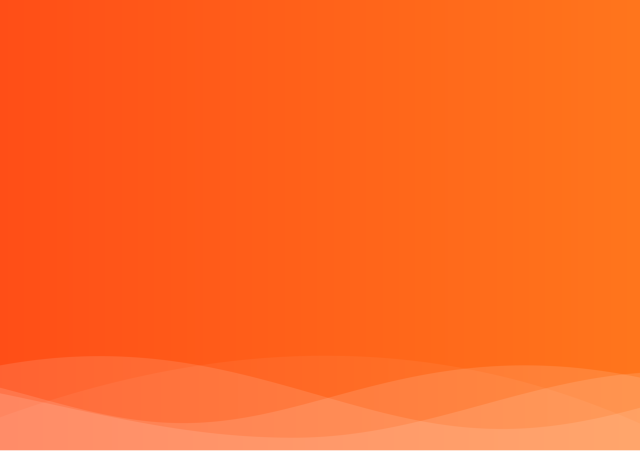
Write a WebGL 1 fragment shader that draws this background.

```glsl
precision highp float;
// Orange gradient with four translucent white waves overlapping along the bottom.

uniform vec2 u_resolution;

// Height of a wave with slightly shaped crests; a positive swell starts on a peak.
float wave(float phase, float middle, float swell, float shaping) {
  return middle + swell * cos(phase) - shaping * cos(2.0 * phase);
}

// Soft coverage of everything below the given height.
float below(float y, float height) {
  float soft = 0.75 / u_resolution.y;
  return 1.0 - smoothstep(-soft, soft, y - height);
}

// Lays a thin veil of white under the wave crest.
vec3 veil(vec3 color, float y, float height, float opacity) {
  return mix(color, vec3(1.0), opacity * below(y, height));
}

void main() {
  vec2 uv = gl_FragCoord.xy / u_resolution;

  // Background, red-orange to amber
  vec3 color = mix(vec3(1.0, 0.306, 0.09), vec3(1.0, 0.46, 0.11), uv.x);

  // Broad, faint hill in the middle
  float d = uv.x - 0.508;
  color = veil(color, uv.y, 0.213 - d * d * (0.575 + 0.092 * d), 0.05);

  // Wave cresting at the left
  color = veil(color, uv.y, wave(5.0 * (uv.x - 0.156), 0.1343, 0.0806, 0.0028), 0.115);

  // Wave cresting at the right
  color = veil(color, uv.y, wave(5.885 * (uv.x - 0.286), 0.1315, -0.0639, 0.0037), 0.12);

  // Front wave, with a longer slope on its left side
  float q = uv.x - 0.458;
  float rate = q < 0.0 ? 4.2 : 5.3;
  color = veil(color, uv.y, wave(rate * q, 0.1046, -0.073, 0.0), 0.12);

  // Thin white rim along the bottom edge
  color = veil(color, uv.y, 0.0037, 1.0);

  gl_FragColor = vec4(color, 1.0);
}
```
